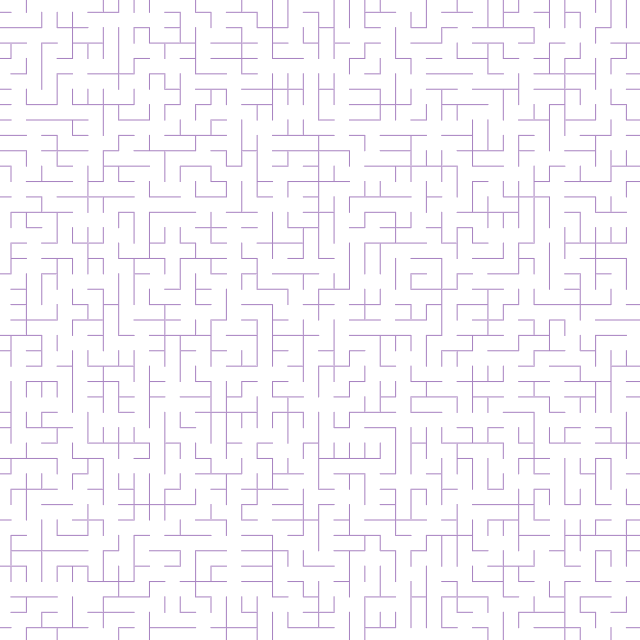
A WebGL 2 fragment shader for this pattern:

```glsl
#version 300 es
precision highp float;

#define CELLS 41.6             // maze cells across the canvas
#define GRID_SHIFT vec2(0.715, 0.80)
#define LINE_WIDTH 0.00094     // fraction of the canvas
#define HILL_FREQ 0.37         // hills per cell steering the walls
#define ROUGHNESS 0.22         // random height added to each post
#define PAPER vec3(1.0)
#define INK vec3(0.42, 0.17, 0.585)

uniform vec2 u_resolution;
out vec4 fragColor;

float hash(vec2 p, int seed) {
    uvec3 q = uvec3(ivec3(ivec2(p), seed));
    uint h = q.x * 1597334673u ^ q.y * 3812015801u ^ q.z * 2798796415u;
    h = (h ^ (h >> 16)) * 2146121005u;
    h = (h ^ (h >> 15)) * 2221713035u;
    h ^= h >> 16;
    return float(h >> 8) / 16777216.0;
}

float gradientDot(vec2 corner, vec2 p) {
    float angle = 6.2831853 * hash(corner, 11);
    return dot(vec2(cos(angle), sin(angle)), p - corner);
}

float gradientNoise(vec2 p) {
    vec2 i = floor(p), f = p - i;
    vec2 u = f * f * f * (f * (f * 6.0 - 15.0) + 10.0);
    vec2 e = vec2(1.0, 0.0);
    return mix(mix(gradientDot(i, p), gradientDot(i + e.xy, p), u.x),
               mix(gradientDot(i + e.yx, p), gradientDot(i + e.xx, p), u.x), u.y);
}

float postHeight(vec2 post) {
    return gradientNoise(post * HILL_FREQ + 5.3) + ROUGHNESS * hash(post, 23);
}

vec2 compass(int k) {
    float side = float(1 - 2 * (k & 1));
    return k < 2 ? vec2(side, 0.0) : vec2(0.0, side);
}

// Each post sends a wall to a random higher neighbour, so walls never close a loop
vec2 wallHeading(vec2 post) {
    float height = postHeight(post), best = -1.0;
    vec2 heading = vec2(0.0);
    for (int k = 0; k < 4; k++) {
        float score = hash(post, 40 + k);
        if (score > best && postHeight(post + compass(k)) > height) {
            best = score;
            heading = compass(k);
        }
    }
    return heading;
}

// Distance to the nearest wall around the closest post
float wallDistance(vec2 post, vec2 offset) {
    vec2 heading = wallHeading(post);
    float nearest = 1.0;
    for (int k = 0; k < 4; k++) {
        vec2 dir = compass(k);
        float d = length(offset - dir * clamp(dot(offset, dir), 0.0, 0.5));
        if (d < nearest && (heading == dir || wallHeading(post + dir) == -dir)) nearest = d;
    }
    return nearest;
}

void main() {
    float size = min(u_resolution.x, u_resolution.y);
    vec2 p = gl_FragCoord.xy / size * CELLS - GRID_SHIFT;
    vec2 post = floor(p + 0.5), offset = p - post;

    // Hairline coverage: thin lines fade instead of breaking up
    float pixel = CELLS / size, width = LINE_WIDTH * CELLS;
    float reach = 0.5 * (max(width, pixel) + pixel);
    float coverage = 0.0;
    if (min(abs(offset.x), abs(offset.y)) < reach) {
        float d = wallDistance(post, offset);
        coverage = clamp((reach - d) / pixel, 0.0, 1.0) * min(1.0, width / pixel);
    }
    fragColor = vec4(mix(PAPER, INK, coverage), 1.0);
}
```
